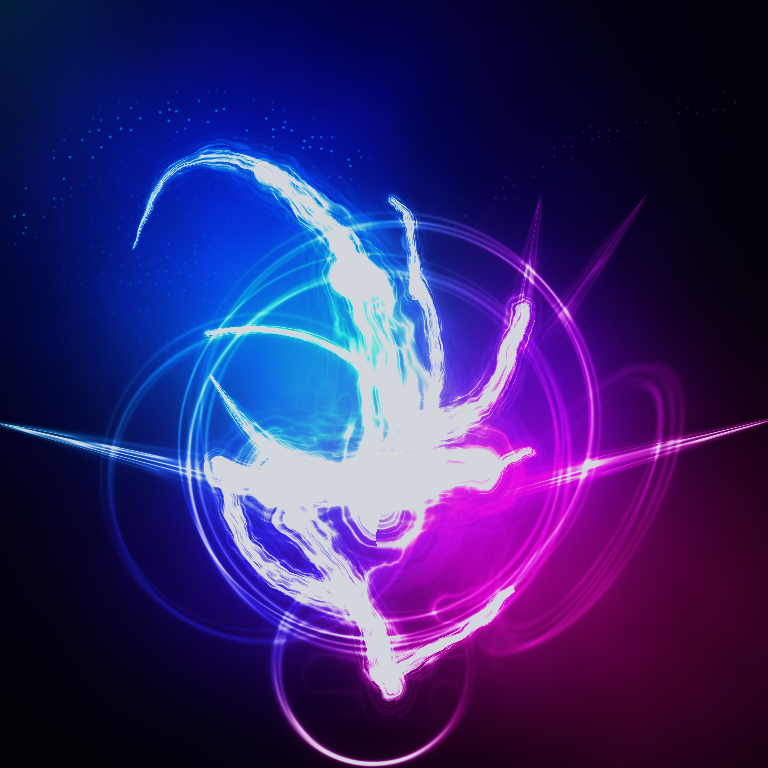
Give the GLSL for this background, as a WebGL 2 fragment shader.

```glsl
#version 300 es
precision highp float;
// Luminous plume of white filaments inside glowing rings, on a blue to magenta haze.
uniform vec2 u_resolution;
out vec4 outColor;

#define WARP .022
#define RING_COPIES 5.
#define CURVE_STEPS 10.
#define STAR_CELLS 80.
#define WHITE vec3(.83, .84, .87)
#define CYAN vec3(.03, .72, .86)
#define BLUE vec3(.12, .16, .9)
#define MAGENTA vec3(.85, .06, .76)

float hash(vec2 p) { return fract(sin(dot(p, vec2(127.1, 311.7))) * 43758.5); }

float noise(vec2 p) {
  vec2 i = floor(p), f = fract(p), e = vec2(1, 0);
  f *= f * (3. - 2. * f);
  return mix(mix(hash(i), hash(i + e), f.x), mix(hash(i + e.yx), hash(i + 1.), f.x), f.y);
}

float fbm(vec2 p) {
  float sum = 0.;
  for (float amp = .5; amp > .05; amp *= .5) {
    sum += amp * noise(p);
    p = mat2(1.6, 1.2, -1.2, 1.6) * p + 7.3;
  }
  return sum;
}

float ridge(vec2 p) { return 1. - abs(2. * noise(p) - 1.); }

float blob(vec2 p, float x, float y, float r) {
  vec2 d = (p - vec2(x, y)) / r;
  return exp(-dot(d, d));
}

// Quadratic curve: x = signed distance, y = position along it
vec2 curve(vec2 p, vec2 a, vec2 b, vec2 c) {
  vec2 best = vec2(9, 0), from = a;
  for (float i = 1.; i <= CURVE_STEPS; i++) {
    float t = i / CURVE_STEPS;
    vec2 to = mix(mix(a, b, t), mix(b, c, t), t), v = to - from, q = p - from;
    float h = clamp(dot(q, v) / dot(v, v), 0., 1.), d = length(q - v * h);
    if (d < abs(best.x))
      best = vec2(v.x * q.y > v.y * q.x ? d : -d, t + (h - 1.) / CURVE_STEPS);
    from = to;
  }
  return best;
}

// Tapered brush of strands; ab = start and control, cw = end and widths
float ribbon(vec2 p, vec4 ab, vec4 cw) {
  vec2 k = curve(p, ab.xy, ab.zw, cw.xy);
  float s = k.x / mix(cw.z, cw.w, k.y);
  if (abs(s) > 3.) return 0.;
  vec2 flow = vec2(s, k.y) * 5. + ab.xy * 91.;
  float strand = pow(ridge(flow), 4.) + .6 * pow(ridge(flow * 2.1), 5.);
  float body = smoothstep(1.1, .1, abs(s) + .7 * noise(flow * 1.3) - .28);
  return body * (.65 + 1.1 * strand) + (.12 + .6 * strand) * exp(-s * s * .8);
}

// Bundle of thin ellipses (center, radii), brightest toward one direction
float rings(vec2 p, vec4 oval, vec2 bright, float spread) {
  float sum = 0.;
  for (float i = 0.; i < RING_COPIES; i++) {
    vec2 seed = vec2(i, oval.x * 57.);
    vec2 jitter = vec2(hash(seed), hash(seed + 9.)) - .5;
    vec2 q = (p - oval.xy - jitter * spread) / (oval.zw + spread * (hash(seed + 5.) - .5));
    float d = abs(length(q) - 1.) * oval.z, w = .0016 + .0016 * hash(seed + 3.);
    vec2 dir = normalize(q + 1e-5);
    float gain = smoothstep(-1., 1., dot(dir, bright)) * (.3 + noise(dir * 2.5 + seed));
    sum += gain * (exp(-d * d / (w * w)) + .1 * exp(-d / .012));
  }
  return sum;
}

// Needle of light from tip to root
float beam(vec2 p, vec2 tip, vec2 root) {
  vec2 v = root - tip, q = p - tip;
  float t = dot(q, v) / dot(v, v);
  float s = (q.x * v.y - q.y * v.x) / length(v) / (.0015 + .016 * clamp(t, 0., 1.));
  float strand = .35 + pow(ridge(vec2(s, t) * 3. + tip * 40.), 3.);
  return exp(-s * s) * strand * smoothstep(-.02, .1, t) * smoothstep(1.15, .75, t);
}

vec3 haze(vec2 p) {
  vec3 c = vec3(.008, .004, .025) + vec3(.01, 0, .5) * blob(p, .32, .76, .36);
  c += vec3(0, .18, .28) * blob(p, .32, .6, .2) + vec3(0, .4, .35) * blob(p, .44, .51, .15);
  c += vec3(.22, 0, .48) * blob(p, .66, .48, .18) + vec3(.48, 0, .4) * blob(p, .61, .29, .17);
  c += vec3(.25, 0, .14) * blob(p, .84, .2, .27) + vec3(.08, 0, .34) * blob(p, .35, .29, .19);
  c += vec3(0, .09, .03) * blob(p, 0., 1., .25);
  return c * (.7 + .6 * fbm(p * 5.));
}

// Dots scattered along two arcs
float stars(vec2 p) {
  vec2 g = p * STAR_CELLS, id = floor(g), at = .25 + .5 * vec2(hash(id), hash(id + 19.));
  float l = curve(p, vec2(.02, .71), vec2(.19, .95), vec2(.45, .79)).x;
  float r = curve(p, vec2(.6, .71), vec2(.73, .84), vec2(.97, .87)).x;
  float band = exp(-l * l * 1800.) + .4 * exp(-r * r * 2500.) + .25 * blob(p, .2, .66, .13);
  return band * step(.62, hash(id + 7.)) * smoothstep(.22, 0., length(fract(g) - at));
}

void main() {
  vec2 p = (gl_FragCoord.xy - .5 * u_resolution) / min(u_resolution.x, u_resolution.y) + .5;
  vec2 q = p + WARP * (vec2(fbm(p * 22.), fbm(p * 22. + 40.)) - .47);
  // Rising plume and curled tail
  float e = ribbon(q, vec4(.5, .34, .53, .52), vec4(.465, .65, .07, .042));
  e += ribbon(q, vec4(.47, .64, .42, .74), vec4(.34, .775, .036, .018));
  e += .6 * ribbon(q, vec4(.36, .765, .22, .85), vec4(.175, .68, .024, .002));
  e += .8 * ribbon(q, vec4(.51, .74, .55, .7), vec4(.535, .62, .008, .012));
  e += ribbon(q, vec4(.54, .63, .58, .56), vec4(.56, .48, .012, .01));
  // Bowl, wing and spike
  e += 1.3 * ribbon(q, vec4(.36, .38, .5, .37), vec4(.62, .39, .055, .045));
  e += ribbon(q, vec4(.29, .39, .49, .32), vec4(.69, .41, .022, .01));
  e += ribbon(q, vec4(.55, .44, .66, .45), vec4(.68, .6, .03, .018));
  e += ribbon(p, vec4(.4, .38, .33, .42), vec4(.275, .51, .024, .002));
  // Tangled root
  e += ribbon(q, vec4(.3, .37, .31, .25), vec4(.45, .22, .018, .02));
  e += ribbon(q, vec4(.38, .33, .47, .25), vec4(.51, .1, .03, .022));
  e += ribbon(q, vec4(.5, .12, .59, .16), vec4(.67, .23, .018, .006));
  e += .9 * pow(ridge(q * 24.), 7.) * blob(p, .5, .24, .1);
  // Rings and bright arc
  e += .75 * rings(p, vec4(.488, .408, .238, .238), vec2(-.2, -.3), .025);
  e += .4 * rings(p, vec4(.515, .455, .257, .257), vec2(.4, .3), .015);
  e += .28 * rings(p, vec4(.345, .37, .205, .205), vec2(-.1, .1), .02);
  e += .35 * rings(p, vec4(.485, .134, .127, .127), vec2(-.5, -.6), .012);
  vec2 tilted = mat2(.86, .5, -.5, .86) * (p - vec2(.755, .33));
  e += .25 * rings(tilted, vec4(0, 0, .07, .19), vec2(.6, 0), .03);
  e += 1.2 * ribbon(p, vec4(.27, .565, .43, .6), vec4(.53, .46, .005, .009));
  // Beams
  e += beam(p, vec2(-.02, .453), vec2(.28, .382)) + beam(p, vec2(1.02, .458), vec2(.67, .365));
  e += .5 * beam(p, vec2(.705, .75), vec2(.675, .57)) + .4 * beam(p, vec2(.845, .75), vec2(.71, .56));
  // Tint by place, then burn to white
  float warm = smoothstep(-.1, .12, p.x - .58 + .9 * max(.36 - p.y, 0.));
  vec3 tint = mix(mix(BLUE, CYAN, smoothstep(.3, .48, p.y)), MAGENTA, warm);
  vec3 color = haze(p) + tint * (.85 * min(e, 1.) + .6 * stars(p));
  outColor = vec4(min(mix(color, WHITE, smoothstep(.45, 1.25, e)), .88), 1);
}
```
